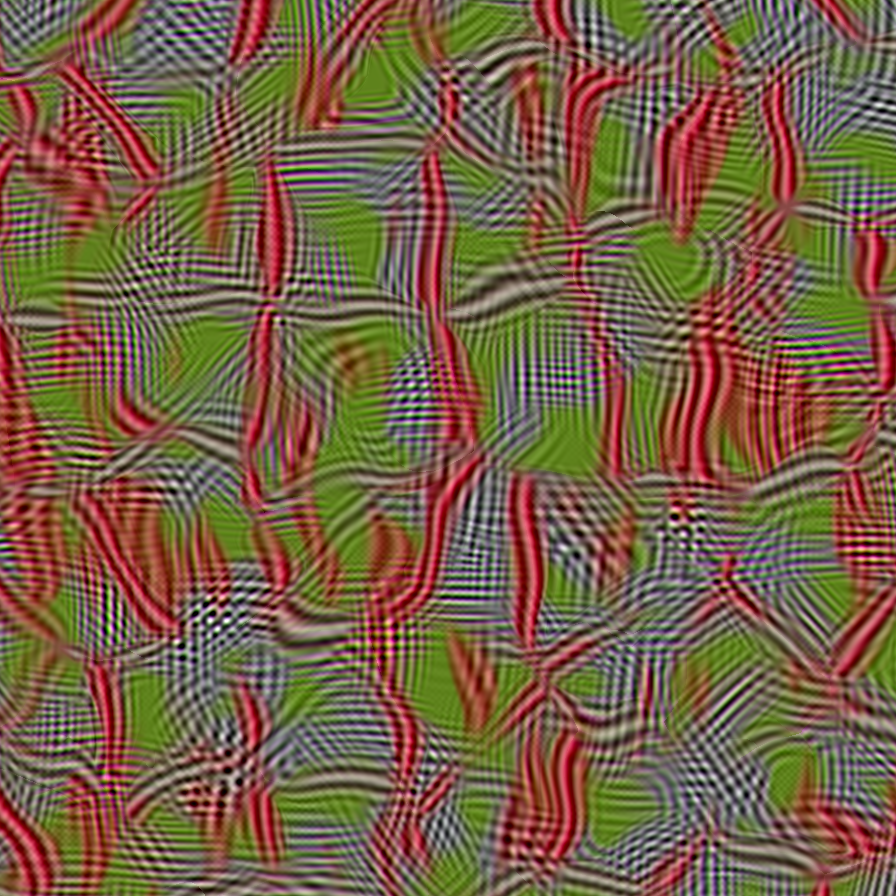
A WebGL 1 fragment shader for this pattern:

```glsl
precision highp float;
// Dreamlike woven relief: rippled green cells framed by red uprights and grey beams.
uniform vec2 u_resolution;

vec2 hash2(vec2 p) {
  p = vec2(dot(p, vec2(127.1, 311.7)), dot(p, vec2(269.5, 183.3)));
  return fract(sin(p) * 43758.545);
}

float gradientNoise(vec2 p) {
  vec2 i = floor(p), f = fract(p), o = vec2(1.0, 0.0);
  vec2 u = f * f * f * (f * (f * 6.0 - 15.0) + 10.0);
  float a = dot(hash2(i) - 0.5, f);
  float b = dot(hash2(i + o.xy) - 0.5, f - o.xy);
  float c = dot(hash2(i + o.yx) - 0.5, f - o.yx);
  float d = dot(hash2(i + 1.0) - 0.5, f - 1.0);
  return 2.0 * mix(mix(a, b, u.x), mix(c, d, u.x), u.y);
}

// Cubic norm: its level sets are rounded squares.
float squareNorm(vec2 v) {
  v = abs(v);
  return pow(dot(v * v, v) + 1e-6, 1.0 / 3.0);
}

vec2 squareNormal(vec2 v) {
  float d = squareNorm(v);
  return v * abs(v) / (d * d);
}

// Scattered long packets of stripes, bold inside and finer outwards; a is their strength.
vec4 stripePackets(vec2 p, float pitch) {
  vec4 sum = vec4(0.0);
  for (int y = -1; y <= 1; y++) {
    for (int x = -1; x <= 1; x++) {
      vec2 id = floor(p) + vec2(x, y);
      vec2 kind = hash2(id + 17.0), look = hash2(id + 51.0);
      vec2 v = p - id - hash2(id);
      // Angles gather around level, upright and diagonal stripes.
      float angle = 0.7854 * floor(kind.x * 4.0) + 0.5 * (kind.y - 0.5);
      if (kind.y > 0.6) angle = 1.5708 * step(0.35, kind.x) + 0.3 * (look.x - 0.5);
      float across = dot(v, vec2(cos(angle), sin(angle)));
      float along = dot(v, vec2(-sin(angle), cos(angle)));
      across += 0.5 * (look.y - 0.6) * along * along;
      float phase = pitch * mix(0.75, 1.25, look.x) * across * (1.0 + 0.7 * abs(across));
      float window = max(0.0, 1.0 - along * along - 2.6 * across * across);
      window *= sqrt(window) * smoothstep(0.0, 0.5, look.y);
      float fringe = 1.8 * kind.y * look.x;
      sum += window * vec4(cos(phase + 6.28 * look.y + fringe * vec3(-0.4, 0.6, -0.9)), 1.0);
    }
  }
  return sum;
}

void main() {
  vec2 uv = gl_FragCoord.xy / min(u_resolution.x, u_resolution.y);
  vec2 p = uv * 6.4 + 3.0;
  p += 0.3 * vec2(gradientNoise(p * 1.3), gradientNoise(p * 1.3 + 31.0));

  // Three nearest cell centres.
  vec2 near1 = vec2(9.0), near2 = vec2(9.0), owner = vec2(0.0);
  float d1 = 9.0, d2 = 9.0, d3 = 9.0;
  for (int y = -2; y <= 2; y++) {
    for (int x = -2; x <= 2; x++) {
      vec2 id = floor(p) + vec2(x, y);
      vec2 v = p - id - 0.08 - 0.84 * hash2(id);
      float d = squareNorm(v);
      d3 = min(d3, max(d, d2));
      if (d < d1) {
        d2 = d1; near2 = near1;
        d1 = d; near1 = v; owner = id;
      } else if (d < d2) {
        d2 = d; near2 = v;
      }
    }
  }

  // Signed distance to the border and its direction, faded out at junctions.
  vec2 slope = squareNormal(near2) - squareNormal(near1);
  float clear = smoothstep(0.0, 0.16, d3 - d2);
  float border = (d2 - d1) / mix(1.3, max(length(slope), 0.6), clear);
  float upright = mix(0.5, smoothstep(0.4, 0.85, abs(slope.x) / (length(slope) + 0.001)), clear);
  float side = border * (slope.x + 0.3 * slope.y > 0.0 ? 1.0 : -1.0);
  float presence = smoothstep(-0.35, 0.1, gradientNoise(p * 1.2 + 5.0));
  float band = presence * exp(-border * border * 70.0);
  float lines = presence * clear * exp(-border * border * 32.0);

  // Broad tint and upright red streaks.
  float tint = gradientNoise(p * 0.7 + 12.0);
  float blush = smoothstep(0.05, 0.35, gradientNoise(p * vec2(3.0, 1.0) + 71.0) - 0.5 * tint);

  // Interior ripples: packets everywhere, nested squares in some cells, grooves in streaks.
  vec4 packets = stripePackets(uv * 10.0 + 0.15 * p, 40.0) + 0.75 * stripePackets(uv * 17.0 + 40.0, 25.0);
  vec2 trait = hash2(owner + 83.0);
  float nested = smoothstep(0.4, 0.6, trait.x) * smoothstep(0.08, 0.25, d1);
  nested *= smoothstep(-0.2, 0.3, gradientNoise(p * 2.3 + 60.0));
  vec3 ripple = packets.rgb + 0.6 * nested * cos(d1 * 60.0 + trait.y * vec3(0.0, 0.8, -0.3));
  ripple += 0.5 * blush * cos(p.x * 48.0 + 9.0 * gradientNoise(p) + vec3(0.0, 0.6, 0.2));

  // Ground colours.
  vec3 grey = mix(vec3(0.46, 0.40, 0.27), vec3(0.41, 0.42, 0.43), smoothstep(-0.3, 0.2, tint));
  vec3 color = mix(vec3(0.37, 0.51, 0.11), grey, smoothstep(0.3, 1.2, packets.a + 0.4 * nested));
  color = mix(color, vec3(0.62, 0.19, 0.18), 0.75 * blush);
  vec3 frame = mix(vec3(0.44, 0.40, 0.34), vec3(0.62, 0.17, 0.20), upright);
  color = mix(color, frame, min(1.0, 1.2 * band));

  // Relief: fine ripples, bold frame lines and a faint weave.
  color += 0.25 * ripple * (1.0 - 0.7 * lines);
  float phase = side * 48.0 * (1.0 + abs(side)) + 3.0 * gradientNoise(p * 0.9 + 25.0);
  color += 0.25 * lines * cos(phase + vec3(0.0, 0.6, 0.3) * (0.2 + upright));
  vec2 weave = sin(uv * 780.0 + 4.0 * p);
  color += 0.03 * weave.x * weave.y * smoothstep(-0.1, 0.3, gradientNoise(p * 2.0 + 90.0));
  gl_FragColor = vec4(clamp(color, 0.0, 1.0), 1.0);
}
```
